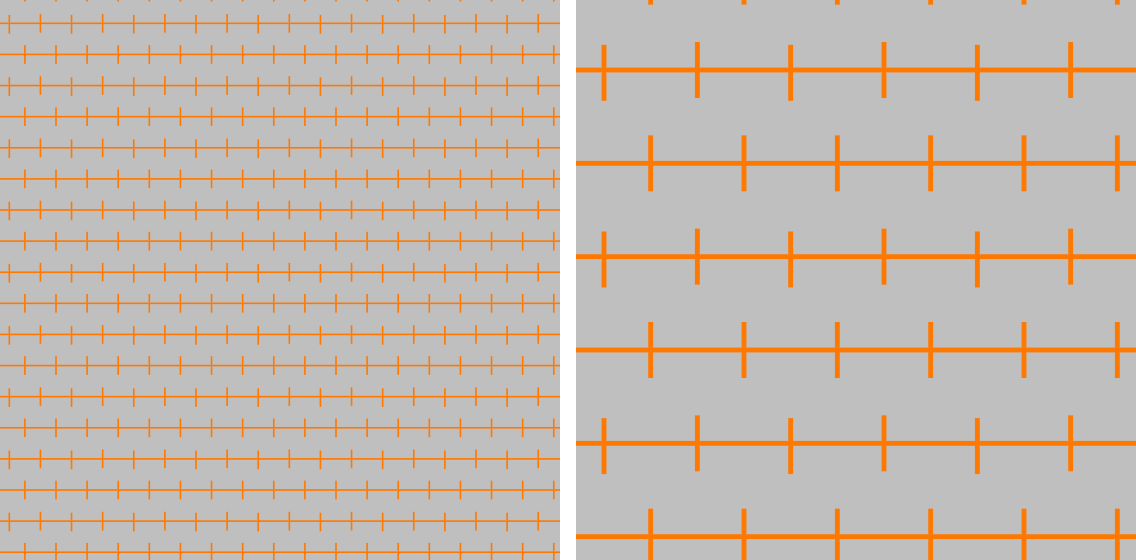
Left: the whole. Right: its middle third, enlarged.
Reproduce this pattern procedurally as a Shadertoy shader.

```glsl
const float REPEATS = 18.0;
const vec2 CROSSING = vec2(0.3, 0.25);
const float HALF_LINE = 0.026;
const float HALF_TICK = 0.3;
const float TICK_DROP = 0.03;
const vec3 GROUND = vec3(0.75);
const vec3 ORANGE = vec3(1.0, 0.47, 0.0);

// Antialiased coverage of a band around zero
float band(float x, float halfWidth, float pixel) {
    return clamp((halfWidth - abs(x)) / pixel + 0.5, 0.0, 1.0);
}

// Upright bar with square ends
float bar(vec2 p, vec2 halfSize, vec2 pixel) {
    return band(p.x, halfSize.x, pixel.x) * band(p.y, halfSize.y, pixel.y);
}

void mainImage(out vec4 fragColor, in vec2 fragCoord) {
    vec2 pixel = REPEATS / iResolution.xy;
    vec2 grid = fragCoord * pixel - CROSSING + 0.5;

    // Every other row is shifted by half a cell
    float oddRow = mod(floor(grid.y), 2.0);
    grid.x -= 0.5 * (1.0 - oddRow);
    float evenColumn = 1.0 - mod(floor(grid.x), 2.0);
    vec2 cell = fract(grid) - 0.5;

    // Continuous rail crossed by short ticks
    float rail = band(cell.y, HALF_LINE, pixel.y);
    vec2 tickPos = cell + vec2(0.0, TICK_DROP * oddRow * evenColumn);
    float tick = bar(tickPos, vec2(HALF_LINE, HALF_TICK), pixel);

    fragColor = vec4(mix(GROUND, ORANGE, max(rail, tick)), 1.0);
}
```
